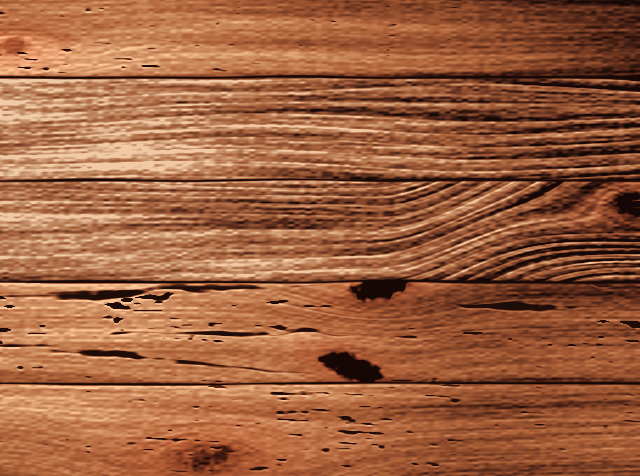
This texture is drawn by a WebGL 2 fragment shader. Its source:

```glsl
#version 300 es
precision highp float;
uniform vec2 u_resolution;
out vec4 outColor;

#define SEAM_Y 0.193        // height of the lowest gap
#define PITCH 0.2145        // distance between gaps
#define GAP 0.0032          // half width of a gap
#define RINGS 40.0          // growth rings per unit height
#define LIGHT_LEFT 0.77
#define LIGHT_RIGHT 0.41
#define RELIEF 0.50         // strength of the raised grain
#define CONTRAST 1.32
#define ASPECT 1.347

// Wood tones from burnt to bleached
const vec3 TONES[6] = vec3[6](
  vec3(0.08, 0.03, 0.025), vec3(0.31, 0.15, 0.10), vec3(0.53, 0.29, 0.18),
  vec3(0.68, 0.41, 0.26), vec3(0.78, 0.57, 0.42), vec3(0.95, 0.79, 0.65));
// Knots: centre, radius, depth of the hole
const vec4 KNOTS[5] = vec4[5](
  vec4(0.03, 0.90, 0.045, 0.40), vec4(1.34, 0.57, 0.055, 0.45),
  vec4(0.80, 0.400, 0.045, 1.0), vec4(0.737, 0.23, 0.042, 1.0),
  vec4(0.44, 0.04, 0.075, 0.35));
// Long splits: centre, half length, slope
const vec4 SPLITS[4] = vec4[4](
  vec4(0.325, 0.388, 0.34, 0.03), vec4(0.26, 0.25, 0.38, -0.087),
  vec4(0.53, 0.30, 0.20, 0.0), vec4(1.16, 0.354, 0.26, -0.02));

float hash(vec2 p) {
  return fract(sin(dot(p, vec2(127.1, 311.7))) * 43758.5453);
}

float noise(vec2 p) {
  vec2 i = floor(p), f = fract(p);
  f = f * f * (3.0 - 2.0 * f);
  return mix(mix(hash(i), hash(i + vec2(1, 0)), f.x),
             mix(hash(i + vec2(0, 1)), hash(i + vec2(1, 1)), f.x), f.y);
}

float plankRow(float y) { return floor((y - SEAM_Y) / PITCH + 1.0); }

// Position across the grain, bent into rings around the knots
float grainCoord(vec2 p, float row) {
  float v = p.y + 0.025 * (noise(vec2(p.x * 2.2, p.y * 7.0 + row * 5.0)) - 0.5);
  if (row == 2.0) v -= 0.20 * smoothstep(0.78, 1.32, p.x);
  for (int i = 0; i < 5; i++) {
    vec4 k = KNOTS[i];
    if (plankRow(k.y) != row) continue;
    float r = length((p - k.xy) * vec2(0.45, 1.0));
    float reach = r / (k.z * 1.5);
    v += exp(-reach * reach) * (r - p.y + k.y);
  }
  return v;
}

// Height of the weathered surface: rings, fibres and pores
float surface(vec2 p, float row, float rough) {
  float v = grainCoord(p, row), seed = row * 3.7;
  float s = fract(v * RINGS + 1.6 * noise(vec2(p.x * 1.7, v * 12.0 + seed)));
  float ring = smoothstep(0.0, 0.7, s) - smoothstep(0.84, 1.0, s);
  float fibre = noise(vec2(p.x * 8.0, v * 180.0 + seed));
  float pores = noise(p * vec2(85.0, 190.0));
  return ring * mix(0.06, 0.28, rough) * (0.45 + 0.6 * p.x)
       + fibre * mix(0.15, 0.34, rough) + pores * mix(0.17, 0.28, rough);
}

// Ragged splits and small checks, 0 to 1
float cracks(vec2 p, float row) {
  float c = 0.0, soft = 1.0 / u_resolution.y;
  for (int i = 0; i < 4; i++) {
    vec4 k = SPLITS[i];
    float along = (p.x - k.x) / k.z;
    float off = p.y - k.y - k.w * (p.x - k.x) - 0.014 * (noise(vec2(p.x * 14.0, k.y * 90.0)) - 0.5);
    float torn = noise(vec2(p.x * 12.0, p.y * 120.0 + k.y * 40.0))
               + 0.4 * noise(p * vec2(45.0, 130.0)) - 0.45;
    float width = 0.018 * (1.0 - along * along) * torn;
    c = max(c, smoothstep(-soft, soft * 1.5, width - abs(off)));
  }
  c *= row == 1.0 ? 1.0 : 0.0;
  float amount = row == 0.0 ? 0.14 : row == 1.0 ? 0.05 : row == 4.0 ? 0.07 : -0.3;
  float patchy = noise(vec2(p.x * 2.5, p.y * 16.0 + row)) * 0.3;
  float check = 0.75 * noise(vec2(p.x * 22.0, p.y * 165.0 + p.x * 9.0))
              + 0.25 * noise(p * vec2(70.0, 180.0)) + patchy;
  return max(c, smoothstep(1.07 - amount, 1.17 - amount, check));
}

vec3 woodTone(float t) {
  t = clamp(t, 0.0, 1.0) * 5.0;
  int i = min(int(t), 4);
  return mix(TONES[i], TONES[i + 1], t - float(i));
}

void main() {
  vec2 p = gl_FragCoord.xy / u_resolution.y;
  float px = 1.0 / u_resolution.y, x = p.x / ASPECT;

  // Planks with slightly uneven edges
  float y = p.y + 0.005 * (noise(vec2(p.x * 5.0, floor(p.y / PITCH + 0.6) * 4.0)) - 0.5);
  float row = plankRow(y);
  float across = fract((y - SEAM_Y) / PITCH + 1.0);
  float rough = step(1.5, row) * step(row, 3.5);

  // Side light, broad streaks and embossed grain
  float v = grainCoord(p, row), height = surface(p, row, rough);
  float relief = height - surface(p + vec2(-0.0015, 0.0035), row, rough);
  float tone = mix(LIGHT_LEFT, LIGHT_RIGHT, smoothstep(-0.1, 1.05, x));
  tone -= 0.13 * smoothstep(0.5, 1.0, x) * smoothstep(0.4, 1.0, p.y) + 0.06 * float(row == 2.0);
  tone += 0.24 * (noise(vec2(p.x * 1.6, v * 34.0 + row * 8.0)) - 0.5);
  tone += 0.18 * (noise(vec2(p.x * 3.0, p.y * 9.0)) - 0.5);
  tone += 0.75 * (height - mix(0.22, 0.43, rough)) + RELIEF * relief;
  tone = 0.55 + CONTRAST * (tone - 0.53);

  // Knots: reddish halo, dark torn core
  float halo = 0.0;
  for (int i = 0; i < 5; i++) {
    vec4 k = KNOTS[i];
    if (plankRow(k.y) != row) continue;
    vec2 d = p - k.xy;
    d.y += 0.3 * d.x * step(0.9, k.w) * sign(k.y - 0.3) * -1.0;
    d /= k.z * vec2(1.7, 0.75);
    float r = length(d) + 0.45 * (noise(p * 38.0) - 0.5) + 0.3 * (noise(p * 110.0) - 0.5);
    halo = max(halo, exp(-0.45 * dot(d, d)));
    tone -= k.w * 0.9 * (1.0 - smoothstep(0.55 * k.w, 0.55 * k.w + 0.45, r));
  }
  tone -= 0.12 * halo;

  // Splits with a lit lower lip
  float split = cracks(p, row);
  float lip = cracks(p + vec2(0.0, 0.004), row) * (1.0 - split);
  tone = mix(tone + 0.16 * lip, 0.03, split);

  // Gaps: bright upper edge, shaded lower edge, dark line
  float top = (1.0 - across) * PITCH, bottom = across * PITCH;
  tone += 0.22 * (1.0 - x * 0.6) * smoothstep(0.011, 0.005, top);
  tone -= 0.25 * smoothstep(0.016, 0.002, bottom);
  float gap = GAP * (0.55 + 0.9 * noise(vec2(p.x * 6.0, row * 3.0)));
  float open = smoothstep(gap - px, gap + px, min(top + 0.001, bottom));
  tone = mix(0.0, tone, open);

  // Smooth planks are warmer than the weathered ones
  vec3 warmth = mix(vec3(1.04, 0.99, 0.92), vec3(0.99, 1.0, 1.0), rough * (1.0 - 0.5 * x));
  warmth *= mix(vec3(1.0), vec3(1.03, 0.91, 0.87), halo);
  outColor = vec4(woodTone(tone) * warmth, 1.0);
}
```
